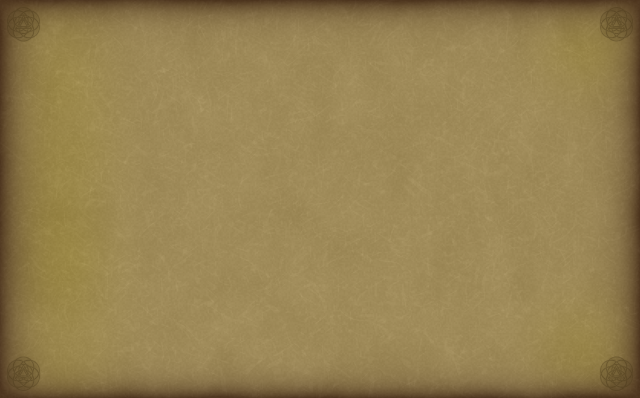
Give the GLSL for this texture, as a WebGL 2 fragment shader.

```glsl
#version 300 es
precision highp float;
// Aged parchment with scorched edges, olive stains and a faint rosette in each corner.
uniform vec2 u_resolution;
out vec4 fragColor;

const vec3 PAPER = vec3(0.625, 0.545, 0.350);
const vec3 OLIVE = vec3(0.610, 0.535, 0.275);
const vec3 SCORCH = vec3(0.310, 0.215, 0.125);
const vec3 INK = vec3(0.270, 0.205, 0.085);

float hash(vec2 p) {
    vec3 q = fract(vec3(p.xyx) * 0.1031);
    q += dot(q, q.yzx + 33.33);
    return fract((q.x + q.y) * q.z);
}

float noise(vec2 p) {
    vec2 i = floor(p), f = fract(p);
    f = f * f * (3.0 - 2.0 * f);
    vec2 e = vec2(1.0, 0.0);
    return mix(mix(hash(i), hash(i + e.xy), f.x),
               mix(hash(i + e.yx), hash(i + e.xx), f.x), f.y);
}

float fbm(vec2 p, int octaves) {
    float sum = 0.0, amp = 0.5;
    for (int i = 0; i < octaves; i++) {
        sum += amp * noise(p);
        p = mat2(1.6, 1.2, -1.2, 1.6) * p + 17.3;
        amp *= 0.5;
    }
    return sum;
}

vec2 rotate(vec2 p, float a) {
    float c = cos(a), s = sin(a);
    return vec2(c * p.x - s * p.y, s * p.x + c * p.y);
}

// Coverage of a line around the zero of a distance
float stroke(float d, float width, float aa) {
    return 1.0 - smoothstep(width - aa, width + aa, abs(d));
}

float ring(vec2 p, float radius, float width, float aa) {
    return stroke(length(p) - radius, width, aa);
}

float triangle(vec2 p, float inradius) {
    return max(-p.y, 0.866 * abs(p.x) + 0.5 * p.y) - inradius;
}

// Overlapping rings around a small double triangle
float rosette(vec2 p, float radius, float aa) {
    float w = radius * 0.022;
    float ink = 0.0;
    for (int i = 0; i < 6; i++) {
        vec2 q = rotate(p, float(i) * 1.0472) - vec2(0.0, radius * 0.38);
        ink = max(ink, ring(q, radius * 0.60, w, aa));
    }
    ink = max(ink, ring(p, radius * 0.54, w, aa));
    ink = max(ink, stroke(triangle(p, radius * 0.25), w, aa));
    ink = max(ink, stroke(triangle(p, radius * 0.13), w, aa));
    float disc = 1.0 - smoothstep(radius * 0.85, radius * 1.05, length(p));
    return 0.40 * ink + 0.17 * disc;
}

// Light left near an edge at distance d
float edgeLight(float d, float reach) {
    return 1.0 - exp(-max(d, 0.0) / reach);
}

float blob(vec2 p, vec2 center, vec2 size) {
    vec2 q = (p - center) / size;
    return exp(-dot(q, q));
}

// Mottling, crossing fibres and fine grain, centred on zero
float paperTexture(vec2 p) {
    float mottle = fbm(p * vec2(16.0, 11.0), 4) - 0.47;
    vec2 warp = 0.03 * vec2(noise(p * 18.0), noise(p * 18.0 + 40.0));
    float fibres = 0.0;
    for (int i = 0; i < 3; i++) {
        vec2 q = rotate(p + warp, 0.5 + float(i) * 1.05) * vec2(45.0, 170.0);
        fibres += smoothstep(0.72, 0.95, noise(q + float(i) * 31.0)) - 0.1;
    }
    float grain = noise(p * 260.0) - 0.5;
    return 0.045 * mottle + 0.016 * fibres + 0.028 * grain;
}

void main() {
    vec2 p = gl_FragCoord.xy / u_resolution.y;
    vec2 size = vec2(u_resolution.x / u_resolution.y, 1.0);
    float aa = 0.9 / u_resolution.y;

    // Olive stains: a broad band at the left, patches at the right corners
    float stain = blob(p, vec2(0.15, 0.5), vec2(0.13, 0.62));
    stain += 0.75 * blob(p, vec2(size.x - 0.12, 0.88), vec2(0.13, 0.12));
    stain += 0.75 * blob(p, vec2(size.x - 0.12, 0.12), vec2(0.13, 0.12));
    stain *= 0.75 + 0.5 * fbm(p * 6.0, 3);
    vec3 color = mix(PAPER, OLIVE, min(stain, 1.0));

    // Scorched border with a slightly uneven reach
    float wobble = 0.012 * (fbm(p * 9.0, 3) - 0.45);
    float light = edgeLight(p.x + wobble, 0.045) * edgeLight(size.x - p.x + wobble, 0.038);
    light *= edgeLight(p.y + wobble, 0.032) * edgeLight(size.y - p.y + wobble, 0.035);
    color = mix(SCORCH, color, light);
    color += paperTexture(p) * mix(0.6, 1.0, light);

    // One upright rosette per corner, folded to the nearest corner
    vec2 corner = step(size * 0.5, p);
    vec2 center = mix(vec2(0.059, 0.061), size - vec2(0.059, 0.061), corner);
    color = mix(color, INK, rosette(p - center, 0.043, aa));

    fragColor = vec4(clamp(color, 0.0, 1.0), 1.0);
}
```
